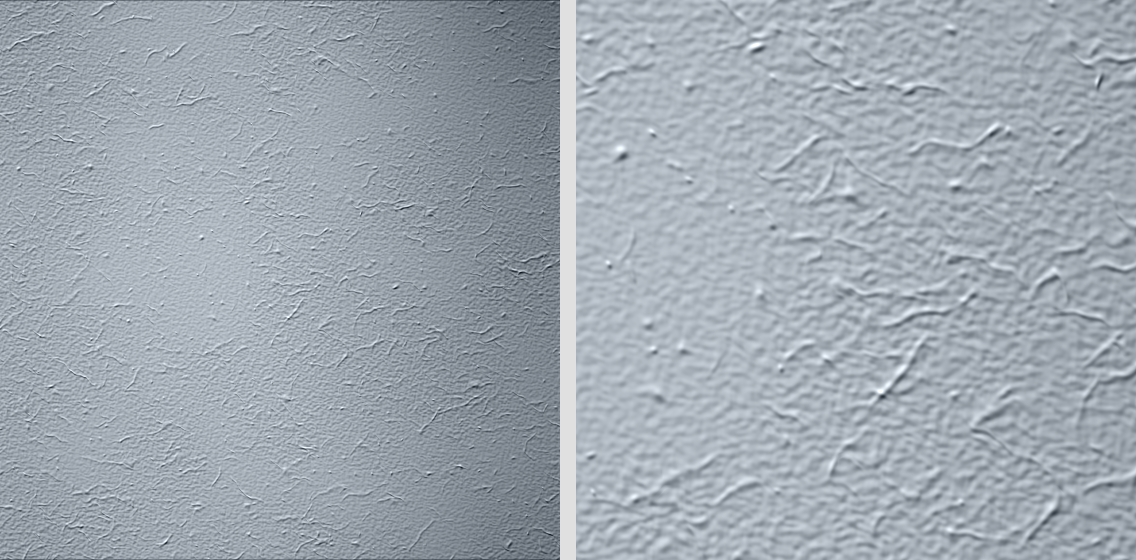
Left, the full canvas; right, a detail of the centre.
Write a WebGL 1 fragment shader that draws this texture.

```glsl
precision highp float;
// Blue-grey painted plaster: fine pebbled grain, wavy raised wrinkles and droplets.
// A height field is built from gradient noise and scattered strokes, then embossed
// by comparing heights along the light direction, over a soft uneven wash of light.
uniform vec2 u_resolution;

float hash(vec2 p) {
  return fract(sin(dot(p, vec2(127.1, 311.7))) * 43758.545);
}

float cornerSlope(vec2 cell, vec2 offset) {
  float a = 6.2832 * hash(cell);
  return dot(vec2(cos(a), sin(a)), offset);
}

float gradientNoise(vec2 p) {
  vec2 i = floor(p), f = fract(p);
  vec2 u = f * f * f * (f * (f * 6.0 - 15.0) + 10.0);
  vec2 e = vec2(1.0, 0.0);
  return mix(
    mix(cornerSlope(i, f), cornerSlope(i + e.xy, f - e.xy), u.x),
    mix(cornerSlope(i + e.yx, f - e.yx), cornerSlope(i + e.xx, f - e.xx), u.x),
    u.y);
}

// Broad patches: 0 is calm paint, 1 is rough paint.
float roughness(vec2 p) {
  float n = gradientNoise(p * 3.7 + 4.3) + 0.6 * gradientNoise(p * 9.0);
  return smoothstep(-0.4, 0.4, n);
}

// One randomly turned, tapered ridge per grid cell.
float wrinkles(vec2 p, float cells, float width, float rough) {
  vec2 home = floor(p * cells);
  float ridge = 0.0;
  for (int y = -1; y <= 1; y++) {
    for (int x = -1; x <= 1; x++) {
      vec2 id = home + vec2(float(x), float(y));
      vec2 seed = id + cells * 1.37;
      vec2 centre = id + vec2(hash(seed + 3.1), hash(seed + 7.7));
      float angle = (hash(seed + 11.3) - 0.5) * 2.1;
      float reach = mix(0.22, 0.8, hash(seed + 17.9));
      vec2 d = p * cells - centre;
      vec2 q = vec2(dot(d, vec2(cos(angle), sin(angle))),
                    dot(d, vec2(-sin(angle), cos(angle))));
      q.y += 0.25 * (hash(seed + 23.0) - 0.5) * q.x * q.x / reach;
      float across = q.y / (cells * width);
      float taper = 1.0 - smoothstep(0.5, 1.0, abs(q.x) / reach);
      float present = smoothstep(0.0, 0.2, 0.28 + 0.42 * rough - hash(seed + 31.0));
      float lift = mix(0.45, 1.0, hash(seed + 37.0)) * present;
      ridge = max(ridge, lift * taper * exp(-across * across));
    }
  }
  return ridge;
}

// Sparse rounded drops of paint.
float droplets(vec2 p, float cells, float size) {
  vec2 id = floor(p * cells);
  vec2 centre = id + 0.3 + 0.4 * vec2(hash(id + 41.0), hash(id + 43.0));
  vec2 d = (p * cells - centre) / cells;
  d.y += 0.35 * (hash(id + 47.0) - 0.5) * d.x;
  float radius = size * mix(0.6, 1.1, hash(id + 53.0));
  float present = step(hash(id + 59.0), 0.25);
  return present * exp(-dot(d * vec2(0.8, 1.1), d) / (radius * radius));
}

float height(vec2 p, float rough) {
  // Kinks make the ridges wander; the grain follows them only a little.
  vec2 kink = 0.009 * vec2(gradientNoise(p * 36.0), gradientNoise(p * 36.0 + 19.0))
            + 0.004 * gradientNoise(p * 75.0 + 5.0);
  vec2 bent = p + kink;
  vec2 pebbled = p + 0.3 * kink;
  float grain = gradientNoise(pebbled * vec2(145.0, 195.0))
              + 0.45 * gradientNoise(pebbled * vec2(215.0, 260.0) + 8.0);
  float h = grain * mix(0.105, 0.185, rough);
  h += 0.27 * wrinkles(bent, 13.0, 0.0022, rough);
  h += 0.22 * wrinkles(bent, 23.0, 0.0021, rough);
  h += 0.17 * wrinkles(bent, 38.0, 0.0020, rough);
  h += 0.38 * droplets(bent, 15.0, 0.0044);
  h += 0.25 * droplets(bent + 0.37, 37.0, 0.0029);
  return h;
}

void main() {
  vec2 uv = gl_FragCoord.xy / u_resolution;
  vec2 p = uv * vec2(u_resolution.x / u_resolution.y, 1.0);

  // Emboss, lit from above and a little to the left.
  float rough = roughness(p);
  vec2 towardLight = 0.0013 * vec2(-0.4, 0.92);
  float relief = height(p - towardLight, rough) - height(p + towardLight, rough);
  // A slope that falls toward the light is bright; shadows run deeper.
  relief *= relief < 0.0 ? 1.2 : 0.95;

  // Wash of light: brightest left of centre, fading to the right and the corners.
  float fromMiddle = 2.0 * uv.y - 1.0;
  float tone = 0.678 - 0.06 * fromMiddle * fromMiddle;
  tone -= 0.19 * smoothstep(0.42, 1.05, uv.x);
  tone -= 0.045 * (1.0 - smoothstep(0.0, 0.3, uv.x));
  tone -= 0.06 * smoothstep(0.6, 1.0, uv.x) * smoothstep(0.5, 1.0, uv.y);
  tone += 0.02 * gradientNoise(p * 3.0 + 13.0) - 0.015 * (rough - 0.5);
  tone += relief;

  // Thin dark rim along the top and bottom.
  tone *= mix(0.6, 1.0, smoothstep(0.0, 0.003, min(uv.y, 1.0 - uv.y)));

  vec3 paint = tone + vec3(0.0, 0.033, 0.066);
  gl_FragColor = vec4(clamp(paint, 0.0, 1.0), 1.0);
}
```
